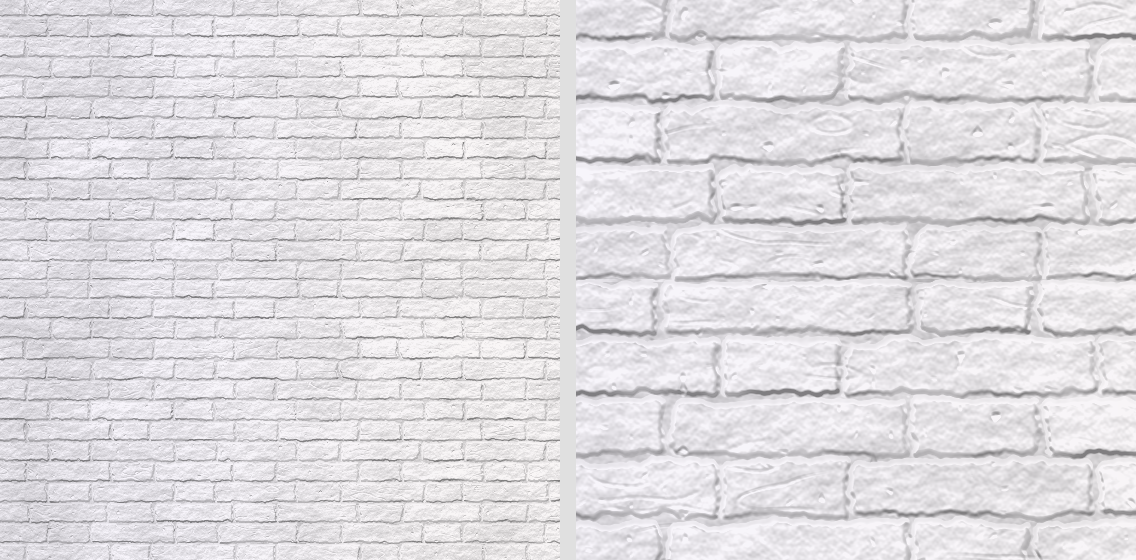
Left, the full canvas; right, a detail of the centre.
A three.js fragment shader for this texture:

```glsl
// White painted brick wall: rows of alternating long and short bricks, with
// worn edges and rough paint. A height field is built from joint distances and
// gradient noise, then lit from above by finite differences.
varying vec2 vUv;

float hash(vec2 p) {
  p = fract(p * vec2(0.1031, 0.1137));
  p += dot(p, p.yx + 33.33);
  return fract((p.x + p.y) * p.x * 7.31);
}

vec2 gradient(vec2 cell) {
  float angle = 6.2832 * hash(cell + 17.0);
  return vec2(cos(angle), sin(angle));
}

float noise(vec2 p) {
  vec2 i = floor(p), f = p - i;
  vec2 u = f * f * f * (f * (f * 6.0 - 15.0) + 10.0);
  vec2 e = vec2(1.0, 0.0);
  float low = mix(dot(gradient(i), f), dot(gradient(i + e), f - e), u.x);
  float high = mix(dot(gradient(i + e.yx), f - e.yx), dot(gradient(i + 1.0), f - 1.0), u.x);
  return mix(low, high, u.y);
}

// Position of a vertical joint, in brick pairs; odd joints end a long brick
float joint(float pair, float odd, float row) {
  return pair + 0.66 * odd + 0.04 * (hash(vec2(pair * 2.0 + odd + 50.0, row + 9.0)) - 0.5);
}

// Returns height, brick mask and brick tone; p is in row heights, y downward
vec3 wall(vec2 p) {
  vec2 q = vec2(p.x, mod(p.y, 13.0)); // wear repeats every 13 rows
  p += 0.09 * vec2(noise(q * 1.3 + 70.0), noise(q * 0.9 + 40.0));
  p += 0.05 * vec2(noise(q * 3.7 + 11.0), noise(q * 3.7 + 95.0));
  p += 0.03 * vec2(noise(q * 8.3 + 21.0), noise(q * 8.3 + 65.0));

  // Bond: half a pair of shift on alternate rows, with one break at row 13
  float row = floor(p.y);
  float wrapped = mod(row, 13.0);
  float shifted = mod(row + step(13.0, row), 2.0);
  float x = p.x / 6.16 - 0.735 + 0.51 * shifted;
  float pair = floor(x);
  float a = joint(pair, 0.0, wrapped);
  float m = joint(pair, 1.0, wrapped);
  float b = joint(pair + 1.0, 0.0, wrapped);
  float id = 2.0 * pair + step(a, x) + step(m, x) + step(b, x);
  float tone = hash(vec2(id + 80.0, wrapped + 3.0));

  // Rounded brick with chipped edges
  float y = p.y - row;
  vec2 inset = vec2(6.16 * min(abs(x - m), min(abs(x - a), abs(x - b))), min(y, 1.0 - y));
  inset -= 0.015 + 0.025 * tone + 0.15 * max(noise(q * 2.1 + 23.0), 0.0);
  float d = 0.1 - length(max(0.1 - inset, 0.0));
  float brick = smoothstep(-0.01, 0.075, d);

  // Rough paint: lumps, creases and a few pits
  float relief = 0.0, amp = 0.27, freq = 2.1;
  for (int i = 0; i < 4; i++) {
    relief += amp * noise(q * vec2(0.75, 1.0) * freq + float(i) * 31.0);
    amp *= 0.54;
    freq *= 2.05;
  }
  relief -= 0.12 * smoothstep(0.08, 0.0, abs(noise(q * vec2(0.8, 2.6) + 61.0)))
          * smoothstep(0.05, 0.4, noise(q * 0.7 + 130.0));
  relief -= 0.35 * smoothstep(0.42, 0.6, noise(q * vec2(3.5, 5.0) + 150.0));
  float height = brick * (0.42 + 0.45 * tone) + relief * mix(0.7, 1.0, brick);
  return vec3(height, brick, tone);
}

void main() {
  // Rows are slightly thinner around the break in the bond
  float down = 1.0 - vUv.y;
  vec2 p = vec2(vUv.x * 27.7, down * 27.43 - 0.845 + 0.2 * smoothstep(0.46, 0.54, down));
  vec3 here = wall(p);
  vec2 e = vec2(0.055, 0.0);
  vec2 slope = vec2(wall(p + e).x, wall(p + e.yx).x) - here.x;

  // Light from above; the shadow under the bricks comes and goes
  float light = dot(slope, vec2(0.35, 1.0));
  float depth = 0.22 + 0.78 * smoothstep(-0.3, 0.4, noise(p * 0.7 + 210.0));
  light = clamp(light, -0.13, 0.1) + depth * clamp(light + 0.13, -0.4, 0.0);
  float shade = 0.9 + 0.87 * light;
  shade -= 0.08 * (1.0 - here.y);
  shade += 0.04 * (here.z - 0.5) * here.y;

  // Soiling and slow drift, cool at the left and warmer at the right
  shade += 0.05 * noise(p * 0.22 + 180.0) + 0.04 * noise(p * vec2(0.5, 0.9) + 300.0);
  shade += 0.025 * noise(p * 9.0 + 240.0);
  shade += 0.04 * (smoothstep(0.0, 0.6, vUv.x) - 0.6);
  vec3 tint = mix(vec3(0.998, 0.988, 1.015), vec3(1.005, 0.993, 0.995), smoothstep(0.2, 0.9, vUv.x));
  gl_FragColor = vec4(clamp(shade, 0.5, 0.97) * tint, 1.0);
}
```
